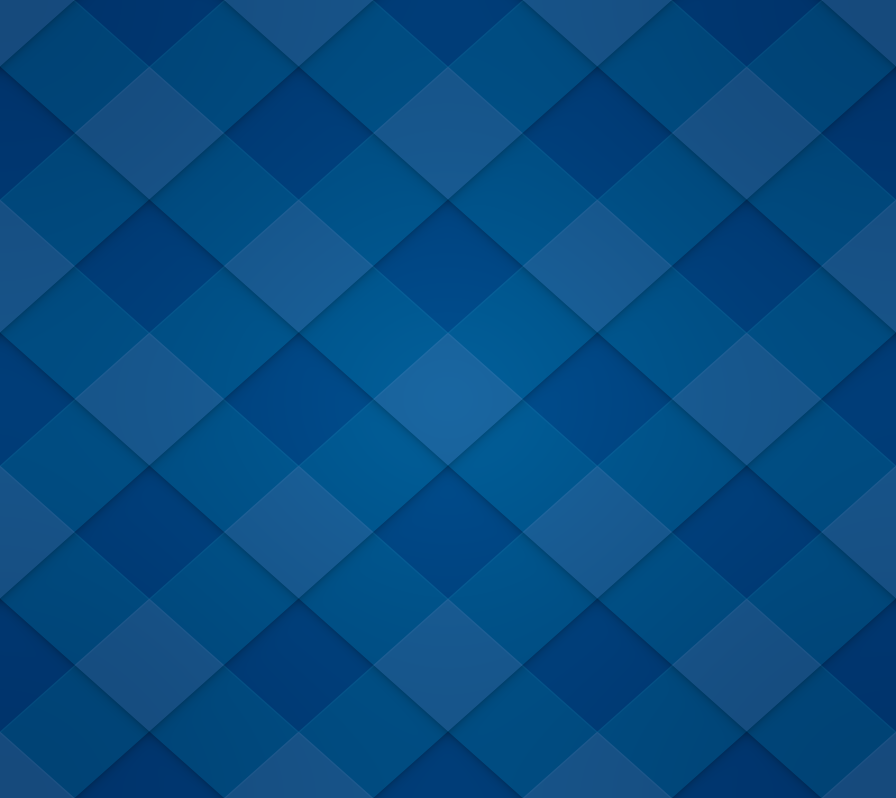
Reproduce this background procedurally as a WebGL 2 fragment shader.

```glsl
#version 300 es
precision highp float;

uniform vec2 u_resolution;
out vec4 fragColor;

const float REPEATS = 3.0;       // whole repeats across and down
const float HALF_BAND = 0.25;    // half width of a diagonal band, in repeats
const float PI = 3.14159265;

const vec3 DARK_BLUE = vec3(0.000, 0.312, 0.565);
const vec3 MID_BLUE = vec3(0.004, 0.372, 0.602);
const vec3 LIGHT_BLUE = vec3(0.098, 0.402, 0.632);
const vec3 VIGNETTE_LOSS = vec3(0.012, 0.112, 0.145);

// Signed offset from the centre line of the nearest band
vec2 bandOffset(vec2 p) {
    return fract(p + 0.5) - 0.5;
}

// Antialiased coverage of the bands in both diagonal directions
vec2 bandCoverage(vec2 offset, float blur) {
    return smoothstep(-blur, blur, HALF_BAND - abs(offset));
}

// Soft shadow falling just below the lower edge of each band
vec2 edgeShadow(vec2 offset, float blur, float reach) {
    vec2 below = -HALF_BAND - offset;
    return smoothstep(-blur, blur, below) * exp(-max(below, 0.0) / reach);
}

// Hairline highlight just inside the upper edge of each band
vec2 edgeHighlight(vec2 offset, float blur, float width) {
    vec2 fromLine = abs(offset - HALF_BAND + 0.5 * width);
    return 1.0 - smoothstep(0.5 * width - blur, 0.5 * width + blur, fromLine);
}

// Crossed bands: none is dark, one is medium, two is light
vec3 checkColor(float layers) {
    vec3 base = mix(DARK_BLUE, MID_BLUE, min(layers, 1.0));
    return mix(base, LIGHT_BLUE, max(layers - 1.0, 0.0));
}

// Radial falloff that is flat at the canvas borders, so it wraps
float vignette(vec2 uv) {
    float radius = length(sin(PI * (uv - 0.5))) / sqrt(2.0);
    return pow(radius, 1.2);
}

void main() {
    vec2 uv = gl_FragCoord.xy / u_resolution;

    // Diagonal axes, with a light diamond at the centre
    vec2 cell = (uv - 0.5) * REPEATS;
    vec2 offset = bandOffset(vec2(cell.y + cell.x, cell.y - cell.x));
    float blur = 0.6 * length(REPEATS / u_resolution);

    // Plaid layers
    vec2 bands = bandCoverage(offset, blur);
    vec3 color = checkColor(bands.x + bands.y);
    color -= VIGNETTE_LOSS * vignette(uv);

    // Edge relief
    vec2 shadow = edgeShadow(offset, blur, 0.022);
    vec2 highlight = edgeHighlight(offset, blur, 0.007);
    color *= (1.0 - 0.2 * shadow.x) * (1.0 - 0.2 * shadow.y);
    color += 0.025 * max(highlight.x, highlight.y);

    fragColor = vec4(clamp(color, 0.0, 1.0), 1.0);
}
```
